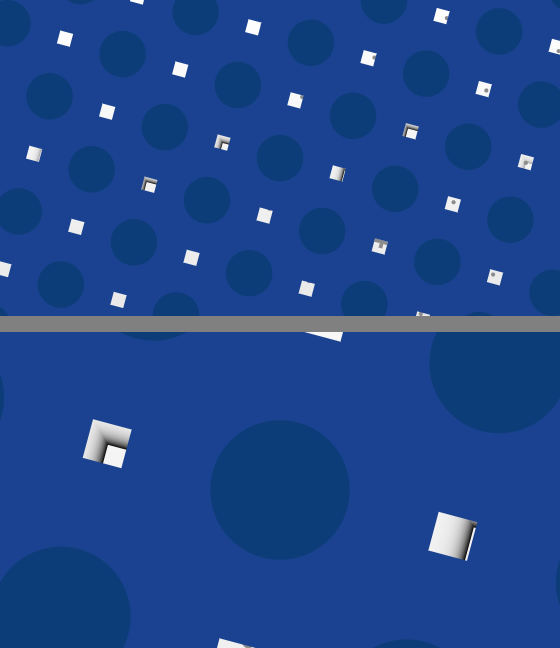
Top: the whole. Bottom: its middle third, enlarged.
Reproduce this pattern procedurally as a WebGL 2 fragment shader.

```glsl
#version 300 es
precision highp float;
// Navy discs on a blue ground, set on a square lattice tilted by 30 degrees.
// Small white squares sit at the cell centres; each carries a drifting grey
// spot, and those along the middle band are creased with soft dark shading.
uniform vec2 u_resolution;
out vec4 outColor;

const float TAU = 6.2831853;
const float PERIOD = 0.2669;      // lattice step, in canvas heights
const float DISC_RADIUS = 0.0736;
const float HALF_SIDE = 0.0211;   // half the side of a white square
const float TILT = TAU / 12.0;

const vec3 GROUND = vec3(0.10, 0.26, 0.57);
const vec3 NAVY = vec3(0.05, 0.24, 0.47);
const vec3 SPOT_GREY = vec3(0.55);

// Coverage of a shape from its signed distance and the pixel size.
float coverage(float d, float px) {
  return clamp(0.5 - d / px, 0.0, 1.0);
}

float boxDistance(vec2 p, vec2 halfSize) {
  vec2 d = abs(p) - halfSize;
  return length(max(d, 0.0)) + min(max(d.x, d.y), 0.0);
}

// Lattice coordinates: x climbs to the right, y falls to the right.
vec2 toLattice(vec2 p, float angle) {
  vec2 axis = vec2(cos(angle), sin(angle));
  return vec2(dot(p, axis), dot(p, vec2(axis.y, -axis.x))) / PERIOD;
}

// Spot centre inside a square; it slides steadily from cell to cell.
vec2 spotCentre(vec2 cell) {
  return vec2(0.03, -0.10) - vec2(0.41, 0.43) * (cell.yx - vec2(1.0, 2.0));
}

// Soft darkness fading away from the outside of a sharp, clean corner.
float creaseShade(vec2 p, float column, float px) {
  float phase = column * TAU / 3.0;
  vec2 corner = vec2(0.15 + 0.81 * cos(phase + 0.40),
                     0.32 + 0.43 * cos(phase - 0.48));
  vec2 q = p - corner;
  float d = max(-q.x, q.y);
  return coverage(-d, px) * exp(-2.8 * max(d, 0.0));
}

// Surface of one square; p runs from -1 to 1 across it.
vec3 squareColor(vec2 p, vec2 cell, float height, float px) {
  vec3 color = vec3(mix(0.91, 1.0, height));

  // Creases on the two lattice rows beside the middle height.
  float worn = float(cell.y == floor(cell.x * 0.5));
  float fade = 1.0 - 0.65 * smoothstep(1.5, 2.5, abs(cell.x + 0.5));
  color *= 1.0 - worn * fade * creaseShade(p, cell.x, px);

  // Grey spot, hidden by the strongest creases.
  float visible = 1.0 - worn * step(cell.x, 1.0);
  float spot = coverage(length(p - spotCentre(cell)) - 0.31, px);

  // One square below the middle shows a bar with a stem instead.
  if (cell == vec2(0.0, 1.0)) {
    float bar = boxDistance(p - vec2(0.0, 0.75), vec2(1.0, 0.27));
    float stem = boxDistance(p - vec2(0.15, 0.2), vec2(0.28, 0.4));
    spot = coverage(min(bar, stem), px);
  }
  return mix(color, SPOT_GREY, spot * visible);
}

void main() {
  float px = 1.0 / u_resolution.y;
  vec2 p = (gl_FragCoord.xy - 0.5 * u_resolution) * px;
  vec2 lattice = toLattice(p, TILT);

  // Discs on the lattice points.
  vec2 fromPoint = lattice - floor(lattice + 0.5);
  float disc = length(fromPoint) * PERIOD - DISC_RADIUS;
  vec3 color = mix(GROUND, NAVY, coverage(disc, px));

  // Squares at the cell centres, turned along the cell diagonals.
  vec2 cell = floor(lattice);
  vec2 f = lattice - cell - 0.5;
  vec2 local = vec2(f.x + f.y, f.x - f.y) * sqrt(0.5) * PERIOD;
  float square = boxDistance(local, vec2(HALF_SIDE));
  vec3 face = squareColor(local / HALF_SIDE, cell, p.y + 0.5, px / HALF_SIDE);
  color = mix(color, face, coverage(square, px));

  outColor = vec4(color, 1.0);
}
```
